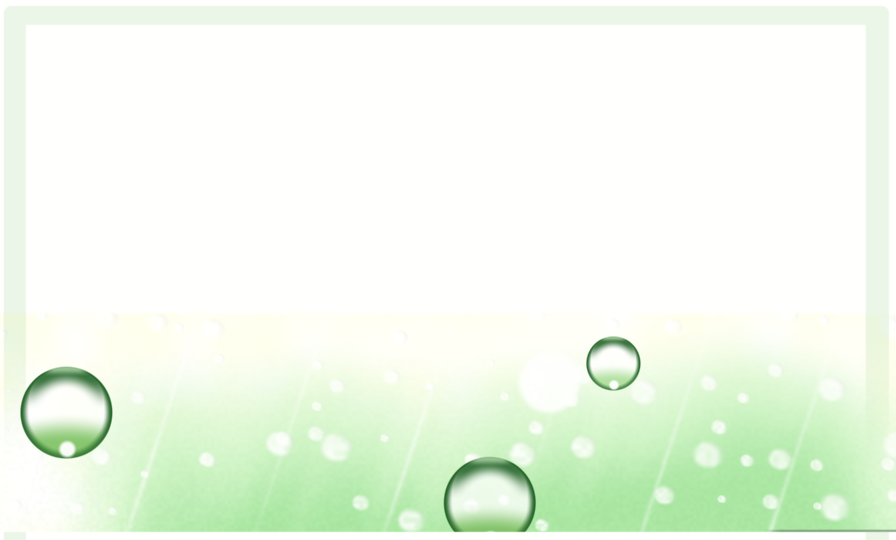
A Shadertoy shader for this background:

```glsl
// Pale frame above a dewy green leaf with three glassy water bubbles.

// Lengths are in canvas heights; bubbles are (x, y, radius).
const vec3 PAPER = vec3(1.0, 1.0, 0.995);
const vec3 FRAME = vec3(0.92, 0.965, 0.91);
const vec3 YELLOW = vec3(1.0, 1.0, 0.925);
const vec3 MINT = vec3(0.84, 0.965, 0.80);
const vec3 LEAF = vec3(0.67, 0.905, 0.64);
const vec3 RIM = vec3(0.10, 0.36, 0.12);
const vec3 GLASS = vec3(0.50, 0.76, 0.40);
const vec3 BUBBLE_LEFT = vec3(0.123, 0.236, 0.085);
const vec3 BUBBLE_LOW = vec3(0.907, 0.069, 0.085);
const vec3 BUBBLE_SMALL = vec3(1.136, 0.327, 0.050);
const vec3 PALE_DROP = vec3(1.017, 0.292, 0.056);
const float LEAF_TOP = 0.420;
const float LEAF_BOTTOM = 0.015;
const float STREAK_SLOPE = 0.33;

float hash(vec2 p) {
    vec3 q = fract(p.xyx * vec3(0.1031, 0.1030, 0.0973));
    q += dot(q, q.yzx + 33.33);
    return fract((q.x + q.y) * q.z);
}

float noise(vec2 p) {
    vec2 i = floor(p), f = fract(p);
    f = f * f * (3.0 - 2.0 * f);
    return mix(mix(hash(i), hash(i + vec2(1, 0)), f.x),
               mix(hash(i + vec2(0, 1)), hash(i + 1.0), f.x), f.y);
}

float boxDistance(vec2 p, vec2 lo, vec2 hi, float radius) {
    vec2 d = abs(p - 0.5 * (lo + hi)) - 0.5 * (hi - lo) + radius;
    return length(max(d, 0.0)) + min(max(d.x, d.y), 0.0) - radius;
}

float fill(float dist, float px) {
    return 1.0 - smoothstep(-px, px, dist);
}

// Leaf tint: yellow haze at the top, green below, veins leaning right
vec3 leafColor(vec2 p) {
    float depth = 1.0 - p.y / LEAF_TOP;
    float lean = p.x - STREAK_SLOPE * p.y;
    float green = depth + 0.16 * (noise(p * 5.0) - 0.5);
    green += 0.14 * exp(-pow((p.x - 1.36) / 0.2, 2.0));
    green *= mix(0.15, 1.0, smoothstep(0.02, 0.42, p.x + 0.2 * p.y));
    green *= 1.0 - 0.35 * smoothstep(1.53, 1.66, p.x);
    green += 0.10 * (noise(vec2(lean * 22.0, p.y * 2.0)) - 0.5) * depth;
    vec3 haze = mix(PAPER, YELLOW, noise(p * 14.0 + 7.0));
    vec3 col = mix(haze, MINT, smoothstep(0.12, 0.62, green));
    col = mix(col, LEAF, smoothstep(0.50, 0.95, green));
    float vein = abs(fract(lean * 4.2 + 0.53) - 0.5) / 4.2;
    float glint = exp(-pow(vein / 0.005, 2.0)) * noise(vec2(lean * 4.0, p.y * 9.0));
    col = mix(col, PAPER, 0.55 * glint);
    return col + 0.025 * (noise(p * 160.0) - 0.5) * depth;
}

// One jittered dew drop per chosen cell
vec3 addDew(vec3 col, vec2 p, float cell, float seed, float chance) {
    vec2 id = floor(p / cell) + seed;
    float size = mix(0.13, 0.29, hash(id + 3.7));
    vec2 jitter = vec2(hash(id + 11.0), hash(id + 23.0)) - 0.5;
    vec2 q = (fract(p / cell) - 0.5 - jitter * (0.9 - 2.0 * size)) / size;
    q.y *= 1.15;
    float d = length(q);
    float present = step(hash(id + 41.0), chance);
    float body = present * (1.0 - smoothstep(0.65, 1.1, d));
    float shade = smoothstep(0.3, 0.9, d) * smoothstep(-0.2, 0.9, q.x + 0.5 * q.y);
    vec3 drop = mix(PAPER, col * 0.94, 0.65 * shade);
    drop = mix(drop, col, 0.4 * noise(q * 2.5 + id));
    return mix(col, drop, 0.9 * body);
}

// Glass ball: dark cap and rim, bright middle, green pool, low glint
vec3 addBubble(vec3 col, vec2 p, vec3 ball, float tint, float px) {
    vec2 q = (p - ball.xy) / ball.z;
    float d = length(q);
    float pool = 1.0 - smoothstep(-0.65, 0.0, q.y + 0.15 * q.x * q.x);
    vec3 inner = mix(mix(col, PAPER, 0.75), mix(MINT, GLASS, tint), pool);
    float cap = smoothstep(0.50, 0.88, d) * smoothstep(0.05, 0.75, q.y);
    float rim = smoothstep(0.80, 0.99, d) * mix(0.95, 0.7, smoothstep(0.2, 0.9, -q.y));
    inner = mix(inner, RIM, max(0.85 * cap, rim));
    float sheen = smoothstep(0.78, 0.96, q.y) * (1.0 - smoothstep(0.25, 0.6, abs(q.x)));
    inner = mix(inner, MINT, 0.6 * sheen);
    float glint = 1.0 - smoothstep(0.12, 0.22, length(q - vec2(0.02, -0.80)));
    inner = mix(inner, PAPER, 0.95 * glint);
    return mix(col, inner, fill((d - 1.0) * ball.z, px));
}

void mainImage(out vec4 fragColor, in vec2 fragCoord) {
    float px = 1.0 / iResolution.y;
    vec2 p = fragCoord * px;
    float width = iResolution.x * px;

    // Frame band, open at the bottom
    float outer = boxDistance(p, vec2(0.007, -0.2), vec2(width - 0.013, 0.989), 0.014);
    float inner = boxDistance(p, vec2(0.048, -0.2), vec2(width - 0.056, 0.954), 0.002);
    float band = fill(outer, px) * (1.0 - fill(inner, px));
    vec3 col = mix(PAPER, FRAME, band);

    // Leaf, dew and the fading frame over it
    vec3 leaf = leafColor(p);
    leaf = addDew(leaf, p, 0.115, 5.0, 0.50);
    leaf = addDew(leaf, p + 0.031, 0.066, 60.0, 0.28);
    leaf = mix(leaf, PAPER, 0.9 * fill(length(p - PALE_DROP.xy) - PALE_DROP.z, 0.008));
    leaf = mix(leaf, leaf * FRAME, band * smoothstep(0.12, 0.40, p.y));
    leaf = addBubble(leaf, p, BUBBLE_LEFT, 0.9, px);
    leaf = addBubble(leaf, p, BUBBLE_LOW, 1.0, px);
    leaf = addBubble(leaf, p, BUBBLE_SMALL, 0.4, px);
    float onLeaf = fill(p.y - LEAF_TOP, 2.0 * px) * fill(LEAF_BOTTOM - p.y, px);
    col = mix(col, leaf, onLeaf);

    // Thin shadow at the lower right edge
    float line = fill(abs(p.y - LEAF_BOTTOM - 0.002) - 0.002, px);
    col = mix(col, vec3(0.45, 0.55, 0.45), 0.7 * line * smoothstep(1.41, 1.45, p.x));

    fragColor = vec4(clamp(col, 0.0, 1.0), 1.0);
}
```
